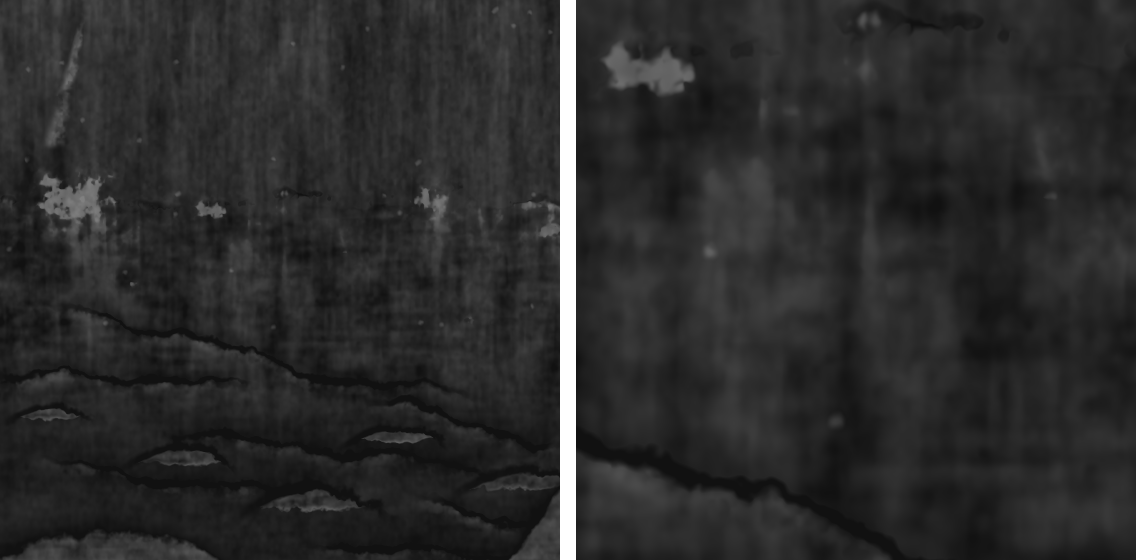
Left, the full canvas; right, a detail of the centre.
Write a WebGL 1 fragment shader that draws this texture.

```glsl
precision highp float;
// Charred, weathered board: streaked upper coat, flaking middle, cracked dark base.
uniform vec2 u_resolution;

#define COAT_TONE 0.177
#define BASE_DARKENING 0.056
#define STREAK_CONTRAST 0.055
#define GRAIN_CONTRAST 0.032
#define COAT_EDGE 0.635
#define BASE_EDGE 0.27
#define FLAKE_TONE 0.46
#define CRACK_DEPTH 0.72
#define CRACK_WIDTH 0.0055
#define CRACKS 7
#define FLAKES 7
#define CHIPS 5

float hash(vec2 p) {
  vec3 q = fract(vec3(p.xyx) * 0.1031);
  q += dot(q, q.yzx + 33.33);
  return fract((q.x + q.y) * q.z);
}

// Smooth cellular noise, about -1 to 1: cell values blended by distance.
float cells(vec2 p) {
  vec2 base = floor(p);
  float total = 0.0, weights = 0.0;
  for (int j = -1; j <= 1; j++) {
    for (int i = -1; i <= 1; i++) {
      vec2 cell = base + vec2(float(i), float(j));
      vec2 site = cell + 0.2 + 0.6 * vec2(hash(cell + 17.0), hash(cell + 51.0));
      vec2 d = p - site;
      float w = max(0.0, 1.0 - dot(d, d) / 1.44);
      w *= w * w;
      total += w * hash(cell + 83.0);
      weights += w;
    }
  }
  return 2.0 * total / max(weights, 0.001) - 1.0;
}

float layered(vec2 p) {
  return 0.8 * cells(p) + 0.5 * cells(p * 2.1 + 7.0) + 0.4 * cells(p * 4.3 + 19.0);
}

// Irregular line from layered sines.
float wander(float x, float seed) {
  return 0.5 * sin(x * 8.0 + seed) + 0.3 * sin(x * 19.0 + seed * 2.3)
       + 0.16 * sin(x * 43.0 + seed * 5.1) + 0.08 * sin(x * 101.0 + seed * 3.7);
}

void main() {
  vec2 p = gl_FragCoord.xy / u_resolution;
  float broad = layered(p * vec2(3.5, 5.0));
  float streak = layered(p * vec2(34.0, 5.0) + 11.0);
  float weft = cells(p * vec2(18.0, 95.0) + 5.0);
  float patchy = layered(p * vec2(15.0, 21.0) + 31.0);
  float fine = layered(p * vec2(52.0, 46.0) + 43.0);
  float grain = 0.7 * cells(p * vec2(135.0, 100.0)) + 0.5 * fine;

  // Three zones: coat above, worn band between, dark base below.
  float edge = COAT_EDGE + 0.022 * wander(p.x, 2.0) + 0.013 * patchy + 0.006 * fine;
  float depth = edge - p.y;
  float worn = smoothstep(-0.004, 0.006, depth);
  float low = smoothstep(0.09, -0.07, p.y - BASE_EDGE - 0.04 * broad);
  float tone = COAT_TONE + 0.022 * broad + GRAIN_CONTRAST * grain * (1.0 - 0.35 * low);
  tone += STREAK_CONTRAST * streak * (1.0 - 0.7 * low);
  tone += 0.03 * max(patchy + streak, 0.0) * smoothstep(0.75, 1.0, p.y);
  tone += worn * (0.05 * patchy + 0.028 * weft) * (1.0 - 0.55 * low);
  tone -= BASE_DARKENING * low;
  vec2 soot = (p - vec2(0.06, 0.54)) / vec2(0.22, 0.18);
  tone -= 0.06 * exp(-dot(soot, soot)) * (1.0 - 0.5 * patchy);

  // Pale flecks hanging from the torn coat, with a thin broken rim.
  float fleck = smoothstep(0.15, 0.75, 0.6 * patchy + 0.7 * streak + 0.3 * fine);
  tone += 0.2 * worn * exp(-max(depth, 0.0) * 19.0) * fleck;
  float rim = smoothstep(0.011, 0.001, abs(depth + 0.005));
  tone -= 0.06 * rim * smoothstep(-0.1, 0.4, patchy + fine);

  // Cracks with a soft shadow above and a worn lip below.
  for (int i = 0; i < CRACKS; i++) {
    float n = float(i);
    float reach = i == 0 ? 0.42 : 0.16 + 0.16 * hash(vec2(n, 4.0));
    float centre = fract(0.45 + 0.382 * n);
    float along = abs(p.x - centre) / reach;
    float span = smoothstep(1.08, 0.6, along + 0.12 * patchy);
    float slope = i == 0 ? 0.2 : 0.25 * hash(vec2(n, 8.0)) - 0.05;
    float line = 0.42 - 0.049 * n - 0.2 * (centre - 0.2) - slope * (p.x - centre);
    float d = p.y - line - 0.026 * wander(p.x + 0.015 * patchy, n * 2.7);
    d -= 0.005 * patchy + 0.0045 * fine;
    float width = CRACK_WIDTH * (0.9 + 0.6 * sin(p.x * 23.0 + n * 4.0) + 0.3 * patchy);
    float gap = smoothstep(max(width, 0.001) + 0.006, width * 0.2, abs(d));
    float shade = 0.55 * exp(-abs(d) / (d > 0.0 ? 0.026 : 0.011));
    float lip = smoothstep(-0.034, -0.012, d) * smoothstep(-0.003, -0.011, d);
    tone += 0.1 * lip * span * max(0.0, 0.35 + patchy + 0.4 * fine);
    tone *= 1.0 - CRACK_DEPTH * span * max(gap, shade);
  }

  // Ragged lens-shaped chips below dark arches.
  for (int i = 0; i < CHIPS; i++) {
    float n = float(i);
    vec2 size = vec2(0.1, 0.026) * (1.0 - 0.11 * n);
    vec2 q = (p - vec2(fract(0.56 + 0.382 * n), 0.095 + 0.04 * n)) / size;
    q += vec2(0.15, 0.3) * patchy + vec2(0.1, 0.22) * fine;
    float arch = 1.0 - q.x * q.x;
    float inside = smoothstep(0.0, 0.25, min(arch - q.y, q.y + 0.5 * arch));
    float arc = smoothstep(0.7, 0.1, abs(q.y - arch - 0.2)) * smoothstep(1.6, 0.9, abs(q.x));
    float bright = 0.2 + 0.07 * step(3.0, n) + 0.06 * weft + 0.08 * grain;
    bright += 0.17 * smoothstep(0.1, -0.4, q.y);
    tone = mix(tone * (1.0 - 0.5 * arc), bright, inside * 0.85);
  }

  // Bare pale patches, largest first, each in a scuffed halo.
  for (int i = 0; i < FLAKES; i++) {
    float n = float(i);
    vec2 centre = vec2(fract(0.14 + 0.618 * n), 0.645 - 0.006 * n * n);
    vec2 q = (p - centre) / (vec2(0.085, 0.042) / (1.0 + 0.6 * n));
    float r = length(q);
    float bare = smoothstep(0.2, 0.6, 0.9 - r + 0.75 * patchy + 0.5 * fine);
    float flake = FLAKE_TONE - 0.02 * n + 0.05 * grain;
    tone += 0.09 * exp(-0.5 * r * r) * max(0.0, patchy + fine);
    tone = mix(tone, flake, 0.88 * bare * smoothstep(1.9, 1.0, r));
  }

  // Tapered scrape in the coat.
  float t = clamp((0.96 - p.y) / 0.22, 0.0, 1.0);
  float side = abs(p.x - mix(0.146, 0.095, t) - 0.003 * patchy - 0.003 * fine);
  float scrape = smoothstep(0.007 + 0.018 * t, 0.002, side);
  scrape *= smoothstep(0.73, 0.75, p.y) * smoothstep(0.97, 0.94, p.y);
  tone += scrape * max(0.03, 0.13 + 0.09 * t + 0.08 * patchy + 0.1 * fine);

  // Exposed wood in the lower corners.
  float mound = 0.05 * (1.0 - pow((p.x - 0.18) / 0.2, 2.0));
  float rise = max(mound, min(1.4 * (p.x - 0.91), 0.14)) - p.y;
  rise += 0.012 * wander(p.x, 6.0) + 0.009 * patchy + 0.005 * fine;
  tone *= 1.0 - 0.5 * exp(-abs(rise) / 0.02);
  float wood = 0.235 + 0.06 * weft + 0.04 * patchy + 0.05 * grain;
  tone = mix(tone, wood, smoothstep(0.0, 0.014, rise));

  // Sparse pale specks.
  vec2 cell = floor(p * 30.0);
  vec2 speck = fract(p * 30.0) - 0.3 - 0.4 * vec2(hash(cell), hash(cell + 9.0));
  float chance = step(0.94, hash(cell + 37.0)) * step(0.4, p.y);
  tone += 0.13 * chance * smoothstep(0.2, 0.02, length(speck + 0.08 * fine));

  gl_FragColor = vec4(vec3(clamp(tone, 0.065, 0.5)), 1.0);
}
```
